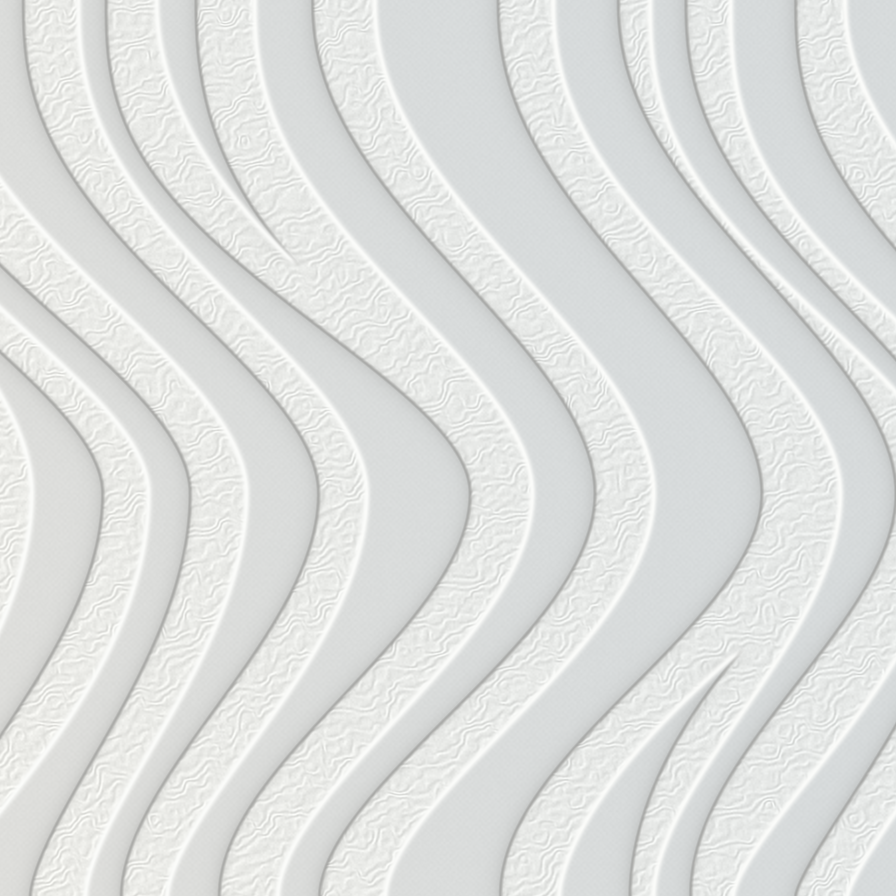
Reproduce this pattern procedurally as a WebGL 1 fragment shader.

```glsl
precision highp float;
// Embossed plaster panel: rippled ribbons sweep in S-curves over a smooth ground.
// Each ribbon lies between two bent edges, with a shaded left rim and a lit right
// rim; two tapering slits split the widest ribbons.
uniform vec2 u_resolution;

const float SPAN = 768.0;   // layout units across the whole canvas
const float CREST = 423.0;  // depth at which the curves swing furthest right
const vec3 GROUND_WARM = vec3(0.872, 0.872, 0.860);
const vec3 GROUND_COOL = vec3(0.842, 0.857, 0.860);
const vec3 RIBBON_WARM = vec3(0.925, 0.925, 0.908);
const vec3 RIBBON_COOL = vec3(0.902, 0.911, 0.905);
const vec3 SHADE = vec3(0.57, 0.57, 0.56);
const vec3 LIT = vec3(0.985, 0.988, 0.980);

float hash(vec2 p) {
  vec3 q = fract(p.xyx * vec3(0.1031, 0.1030, 0.0973));
  q += dot(q, q.yzx + 33.33);
  return fract((q.x + q.y) * q.z);
}

float noise(vec2 p) {
  vec2 i = floor(p), f = fract(p);
  f = f * f * (3.0 - 2.0 * f);
  return mix(mix(hash(i), hash(i + vec2(1.0, 0.0)), f.x),
             mix(hash(i + vec2(0.0, 1.0)), hash(i + 1.0), f.x), f.y);
}

// Fraction of the way from the nearer canvas end to the crest
float climb(float y) {
  return y < CREST ? y / CREST : (SPAN - y) / (SPAN - CREST);
}

// xs: top, crest, bottom positions; halfway: depths of the two midpoints
float edgeX(float y, vec3 xs, vec2 halfway) {
  bool upper = y < CREST;
  float middle = climb(upper ? halfway.x : halfway.y);
  float s = pow(clamp(climb(y), 0.0001, 1.0), log(0.5) / log(middle));
  return mix(upper ? xs.x : xs.z, xs.y, s * s * (3.0 - 2.0 * s));
}

float edgeDistance(vec2 p, vec3 xs, vec2 halfway) {
  float x = edgeX(p.y, xs, halfway);
  float slope = edgeX(p.y + 1.0, xs, halfway) - x;
  return (p.x - x) / sqrt(1.0 + slope * slope);
}

// Rim profiles; d is positive on the ribbon side
float shadeRim(float d) {
  float core = 0.68 * exp(-d * d / 3.6);
  return max(core, 0.30 * exp(-abs(d) / (d < 0.0 ? 6.5 : 2.5)));
}

float litRim(float d) {
  float t = (d - 0.8) / 3.0;
  return exp(-t * t);
}

// panel: x = ribbon cover, y = shade, z = light
void ribbon(inout vec3 panel, vec2 p, float blur, vec3 leftXs, vec2 leftMid,
            vec3 rightXs, vec2 rightMid) {
  float l = edgeDistance(p, leftXs, leftMid);
  float r = -edgeDistance(p, rightXs, rightMid);
  vec3 layer = vec3(smoothstep(-blur, blur, min(l, r)), shadeRim(l), litRim(r));
  panel = max(panel, layer);
}

// u runs from the open end (0) to the tip (1); reach is its length
void slit(inout vec3 panel, float x, float u, float reach, float blur,
          vec2 start, float tip, vec2 power) {
  float t = max(u, 0.0001);
  vec2 run = tip - start;
  vec2 edge = start + run * pow(vec2(t), power);
  vec2 slope = run * power * pow(vec2(t), power - 1.0) / reach;
  vec2 d = (x - edge) / sqrt(1.0 + slope * slope);
  float fade = 1.0 - smoothstep(0.97, 1.01, u);
  float gap = smoothstep(-blur, blur, min(d.x, -d.y)) * fade;
  panel.x *= 1.0 - gap;
  panel.yz = max(panel.yz, fade * vec2(shadeRim(d.y), litRim(-d.x)));
}

// Height of the fine, wandering ripples
float ripple(vec2 p) {
  float warp = 2.6 * noise(p / 15.0) + 0.9 * noise(p / 6.0 + 40.0);
  return sin(6.2832 * (p.y / 11.0 + p.x / 28.0 + warp));
}

void main() {
  vec2 uv = gl_FragCoord.xy / u_resolution;
  vec2 p = vec2(uv.x, 1.0 - uv.y) * SPAN;
  float blur = 0.8 * SPAN / u_resolution.x;
  vec3 panel = vec3(0.0);

  // Ribbons from left to right
  ribbon(panel, p, blur, vec3(-280, -50, -200), vec2(240, 610), vec3(-200, 28, -110), vec2(222, 618));
  ribbon(panel, p, blur, vec3(-160, 88, -70), vec2(268, 618), vec3(-130, 128, -50), vec2(262, 646));
  ribbon(panel, p, blur, vec3(-110, 163, 26), vec2(252, 625), vec3(-50, 212, 74), vec2(243, 620));
  ribbon(panel, p, blur, vec3(20, 273, 104), vec2(250, 602), vec3(68, 315, 144), vec2(248, 620));
  ribbon(panel, p, blur, vec3(91, 403, 188), vec2(260, 595), vec3(219, 457, 239), vec2(246, 608));
  ribbon(panel, p, blur, vec3(268, 510, 274), vec2(230, 606), vec3(322, 561, 331), vec2(228, 612));
  ribbon(panel, p, blur, vec3(427, 653, 429), vec2(235, 590), vec3(475, 721, 561), vec2(238, 605));
  ribbon(panel, p, blur, vec3(530, 768, 592), vec2(230, 590), vec3(558, 815, 629), vec2(255, 632));
  ribbon(panel, p, blur, vec3(588, 830, 682), vec2(245, 642), vec3(627, 880, 727), vec2(260, 643));
  ribbon(panel, p, blur, vec3(682, 920, 1000), vec2(250, 610), vec3(725, 970, 1050), vec2(222, 610));

  // Tapering slits at the top and bottom
  slit(panel, p.x, p.y / 228.0, 228.0, blur, vec2(135, 168), 256.0, vec2(2.0, 2.4));
  slit(panel, p.x, (SPAN - p.y) / 211.0, 211.0, blur, vec2(480, 540), 636.0, vec2(1.6, 1.9));

  // Surfaces: faint weave on the ground, embossed ripples on the ribbons
  float cool = smoothstep(-0.1, 0.85, uv.x * 0.8 + uv.y * 0.25);
  vec2 weave = sin(p * 1.15);
  float grain = noise(p / 1.7) - 0.5;
  vec3 ground = mix(GROUND_WARM, GROUND_COOL, cool) + 0.005 * weave.x * weave.y + 0.012 * grain;
  float relief = ripple(p) - ripple(p + vec2(1.5, 1.2));
  vec3 raised = mix(RIBBON_WARM, RIBBON_COOL, cool) + 0.032 * relief + 0.03 * grain;

  vec3 color = mix(ground, min(raised, LIT), panel.x);
  color = mix(color, SHADE, panel.y);
  color = mix(color, LIT, panel.z * 0.95);
  gl_FragColor = vec4(color, 1.0);
}
```
